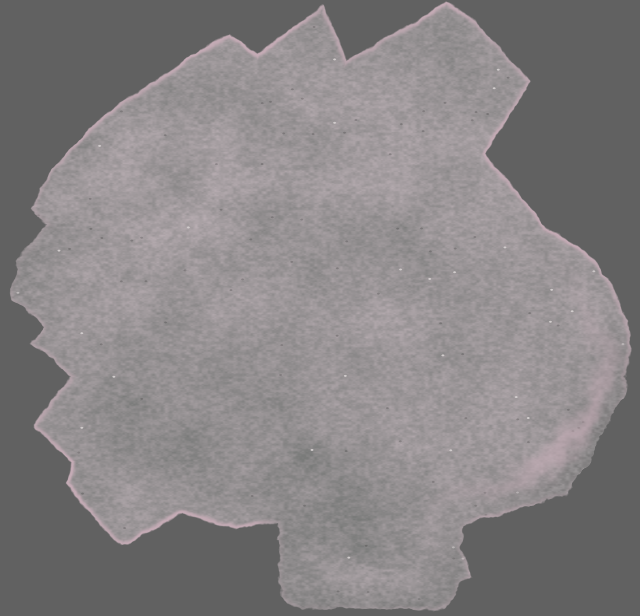
A Shadertoy shader for this texture:

```glsl
// A torn sheet of mottled grey-pink paper with ragged notches on a flat dark ground.

const vec3 GROUND = vec3(0.38);
const vec3 PAPER_DARK = vec3(0.53, 0.524, 0.525);
const vec3 PAPER_LIGHT = vec3(0.68, 0.645, 0.66);
const vec3 RIM_PINK = vec3(0.77, 0.67, 0.71);
const vec3 FRAY_GREY = vec3(0.51, 0.505, 0.505);
const vec3 SPECK_WHITE = vec3(0.82, 0.80, 0.80);

const float SHEET_RADIUS = 0.502;
const float RAGGEDNESS = 0.011;
const float RIM_WIDTH = 0.0042;
const float GRAIN_AMOUNT = 0.55;
const float MOTTLE_AMOUNT = 0.75;
const vec2 GRAIN_REPEATS = vec2(150.0, 230.0);
const vec2 SPECK_REPEATS = vec2(60.0, 58.0);

// Each tear: direction from the centre, distance of its tip, lean, half angle.
const int TEARS = 10;
const vec4 TEAR[TEARS] = vec4[TEARS](
    vec4(0.751, 0.367, -0.694, 0.948),
    vec4(1.463, 0.405, -0.219, 0.728),
    vec4(1.812, 0.426, -0.220, 0.960),
    vec4(2.845, 0.463, 0.309, 0.848),
    vec4(3.211, 0.448, 0.044, 0.800),
    vec4(3.409, 0.421, -0.159, 0.819),
    vec4(3.697, 0.475, -0.286, 1.010),
    vec4(4.124, 0.402, 0.705, 1.175),
    vec4(4.527, 0.356, -0.637, 0.610),
    vec4(5.255, 0.415, 0.562, 0.728));

float hash(vec2 p) {
    vec3 q = fract(p.xyx * 0.1031);
    q += dot(q, q.yzx + 33.33);
    return fract((q.x + q.y) * q.z);
}

// Value noise that wraps after a whole number of cells.
float noise(vec2 uv, vec2 repeats) {
    vec2 cell = floor(uv * repeats);
    vec2 f = fract(uv * repeats);
    f = f * f * (3.0 - 2.0 * f);
    vec2 a = mod(cell, repeats);
    vec2 b = mod(cell + 1.0, repeats);
    return mix(mix(hash(a), hash(vec2(b.x, a.y)), f.x),
               mix(hash(vec2(a.x, b.y)), hash(b), f.x), f.y);
}

float fbm(vec2 uv, float repeats) {
    float sum = 0.0, weight = 0.5;
    for (int i = 0; i < 4; i++) {
        sum += weight * noise(uv, vec2(repeats));
        repeats *= 2.0;
        weight *= 0.55;
    }
    return sum / 1.01;
}

float bell(float x, float width) {
    return exp(-x * x / (width * width));
}

float tabDistance(vec2 p) {
    vec2 q = abs(p - vec2(0.080, -0.367)) - vec2(0.149, 0.122) + 0.055;
    return length(max(q, 0.0)) + min(max(q.x, q.y), 0.0) - 0.055;
}

// Signed distance to the sheet: a disc cut by tears, with two lobes added.
float sheetDistance(vec2 p) {
    float angle = atan(p.y, p.x);
    float radius = SHEET_RADIUS - 0.045 * bell(angle - 2.15, 0.5)
                 + 0.034 * bell(angle - 1.17, 0.2);
    float d = length(p) - radius;
    for (int i = 0; i < TEARS; i++) {
        vec4 t = TEAR[i];
        vec2 q = p - t.y * vec2(cos(t.x), sin(t.x));
        vec2 axis = vec2(cos(t.x + t.z), sin(t.x + t.z));
        q = vec2(dot(q, axis), abs(dot(q, vec2(-axis.y, axis.x))));
        d = max(d, q.x * sin(t.w) - q.y * cos(t.w));
    }
    d = min(d, length(p - vec2(0.291, -0.068)) - 0.212);
    return min(d, tabDistance(p));
}

void mainImage(out vec4 fragColor, in vec2 fragCoord) {
    vec2 uv = fragCoord / iResolution.xy;
    vec2 p = (fragCoord - 0.5 * iResolution.xy) / iResolution.y;
    float pixel = 1.0 / iResolution.y;

    // Ragged outline, most frayed at the lower right
    float fray = bell(length(p - vec2(0.45, -0.23)), 0.19);
    float onTab = 1.0 - smoothstep(-0.01, 0.05, tabDistance(p));
    float worn = max(onTab, bell(length(p - vec2(-0.47, 0.09)), 0.16));
    float roughness = RAGGEDNESS * (1.0 + 1.3 * max(fray, 0.5 * worn));
    float d = sheetDistance(p) + roughness * (fbm(uv, 36.0) - 0.5);

    // Fibres, mottling and broad soft creases
    float grain = noise(uv, GRAIN_REPEATS) + 0.5 * noise(uv, GRAIN_REPEATS * 2.0) - 0.75;
    float mottle = fbm(uv + 0.37, 14.0) - 0.5;
    float cloud = fbm(uv + 0.71, 4.0) - 0.5;
    float blotchy = max(onTab, bell(length(p - vec2(-0.32, 0.18)), 0.22));
    float fold = dot(p - vec2(-0.28, 0.07), vec2(-0.707, 0.707));
    float tone = 0.42 + GRAIN_AMOUNT * grain + 0.5 * cloud
               + MOTTLE_AMOUNT * (1.0 + 0.6 * blotchy) * mottle;
    tone += 0.24 * bell(p.x - 0.07, 0.065) * bell(p.y - 0.06, 0.28);
    tone += 0.22 * bell(fold, 0.035) * bell(length(p - vec2(-0.28, 0.07)), 0.24);
    tone += 0.15 * bell(length(p - vec2(0.18, -0.20)), 0.12);
    tone -= 0.20 * bell(length((p - vec2(-0.06, -0.20)) * vec2(1.0, 0.6)), 0.13);
    tone -= 0.14 * onTab;
    vec3 color = mix(PAPER_DARK, PAPER_LIGHT, clamp(tone, -0.35, 1.3));

    // Sparse bright and dark specks
    vec2 cell = floor(uv * SPECK_REPEATS);
    vec2 offset = 0.25 + 0.5 * vec2(hash(cell + 7.3), hash(cell + 19.1));
    float reach = length((fract(uv * SPECK_REPEATS) - offset) * vec2(0.7, 1.0));
    float speck = 1.0 - smoothstep(0.04, 0.14, reach);
    float kind = hash(cell + 41.7);
    color = mix(color, SPECK_WHITE, speck * step(0.986, kind));
    color *= 1.0 - 0.18 * speck * step(kind, 0.03);

    // Pink rim, set back behind a thin grey fringe where frayed
    float fringe = smoothstep(-0.045, -0.012, d + 0.03 * mottle) * max(fray, 0.4 * worn);
    color = mix(color, FRAY_GREY + 0.08 * grain, 0.8 * fringe);
    float rim = bell(d + 0.002, RIM_WIDTH) * (1.0 - fray) * (1.0 - 0.8 * worn);
    rim *= 0.45 + 0.7 * noise(uv, vec2(9.0));
    rim += 0.65 * fray * bell(d + 0.042 + 0.06 * mottle, 0.018);
    color = mix(color, RIM_PINK, clamp(rim, 0.0, 1.0));

    float coverage = 1.0 - smoothstep(-pixel, pixel, d);
    fragColor = vec4(mix(GROUND, color, coverage), 1.0);
}
```
